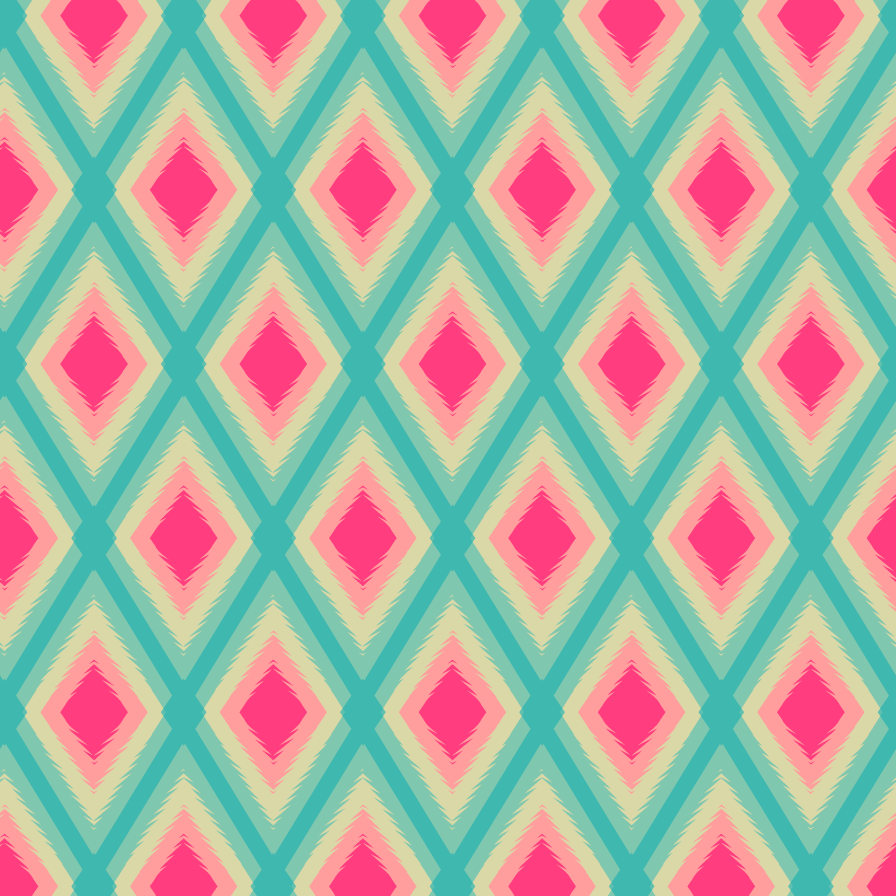
A WebGL 1 fragment shader for this pattern:

```glsl
precision highp float;
// Ikat lattice: staggered saw-edged diamonds inside a teal trellis with knots.

uniform vec2 u_resolution;

#define CELL vec2(0.2, 0.3887)            // repeat size
#define ORIGIN vec2(0.105, 0.5938)        // centre of one diamond
#define CORE_SIZE vec2(0.0378, 0.0550)    // half extents of the layers
#define MIDDLE_SIZE vec2(0.0599, 0.0890)
#define OUTER_SIZE vec2(0.0801, 0.1270)
#define KNOT_SIZE vec2(0.0255, 0.0375)
#define LINE_HALF_WIDTH 0.0108            // measured horizontally
#define LINE_SLOPE 1.64
#define TOOTH_PITCH 0.0081
#define TOOTH_DEPTH 0.0090
#define SAMPLES 4                         // antialiasing grid per axis

const vec3 TEAL  = vec3(0.247, 0.722, 0.686);
const vec3 GREEN = vec3(0.498, 0.780, 0.686);
const vec3 CREAM = vec3(0.855, 0.847, 0.655);
const vec3 CORAL = vec3(1.000, 0.620, 0.616);
const vec3 PINK  = vec3(1.000, 0.239, 0.498);

float hash(vec2 p) {
  vec3 h = fract(p.xyx * vec3(0.1031, 0.1030, 0.0973));
  h += dot(h, h.yzx + 33.33);
  return fract((h.x + h.y) * h.z);
}

// Diamond norm: 1.0 on the edge of a rhombus with the given half extents.
float rhombus(vec2 p, vec2 size) {
  p = abs(p) / size;
  return p.x + p.y;
}

// Offset from the nearest centre of the staggered lattice.
vec2 nearestCentre(vec2 p) {
  vec2 a = mod(p - ORIGIN + 0.5 * CELL, CELL) - 0.5 * CELL;
  vec2 b = mod(p - ORIGIN, CELL) - 0.5 * CELL;
  return rhombus(a, CELL) < rhombus(b, CELL) ? a : b;
}

// Rhombus with slanted teeth that fade out toward its side corners.
bool insideSaw(vec2 p, vec2 size, float seed) {
  vec2 d = abs(p);
  float side = step(0.0, p.x) + 2.0 * step(0.0, p.y);
  float phase = (d.y + 0.5 * d.x) / TOOTH_PITCH;
  float depth = TOOTH_DEPTH * mix(0.6, 1.25, hash(vec2(floor(phase), side + seed)));
  depth *= smoothstep(0.12, 0.50, d.y / size.y);
  float reach = size.x * (1.0 - d.y / size.y);
  return d.x < reach + depth * (0.5 - fract(phase));
}

vec3 patternColor(vec2 p) {
  vec2 c = nearestCentre(p);
  vec2 d = abs(c);
  vec3 color = GREEN;

  // Trellis line through the middle of each cell edge
  vec2 fromMiddle = d - 0.25 * CELL;
  if (abs(fromMiddle.x + fromMiddle.y / LINE_SLOPE) < LINE_HALF_WIDTH) color = TEAL;

  // Knots at the cell corners
  float knot = min(rhombus(d - vec2(0.5 * CELL.x, 0.0), KNOT_SIZE),
                   rhombus(d - vec2(0.0, 0.5 * CELL.y), KNOT_SIZE));
  if (knot < 1.0) color = TEAL;

  // Nested diamonds; knots show through the outer tips
  if (insideSaw(c, OUTER_SIZE, 11.0)) color = knot < 1.0 ? mix(TEAL, GREEN, 0.5) : CREAM;
  if (insideSaw(c, MIDDLE_SIZE, 23.0)) color = CORAL;
  if (insideSaw(c, CORE_SIZE, 37.0)) color = PINK;
  return color;
}

void main() {
  vec3 sum = vec3(0.0);
  for (int j = 0; j < SAMPLES; j++) {
    for (int i = 0; i < SAMPLES; i++) {
      vec2 offset = (vec2(float(i), float(j)) + 0.5) / float(SAMPLES) - 0.5;
      sum += patternColor((gl_FragCoord.xy + offset) / u_resolution);
    }
  }
  gl_FragColor = vec4(sum / float(SAMPLES * SAMPLES), 1.0);
}
```
